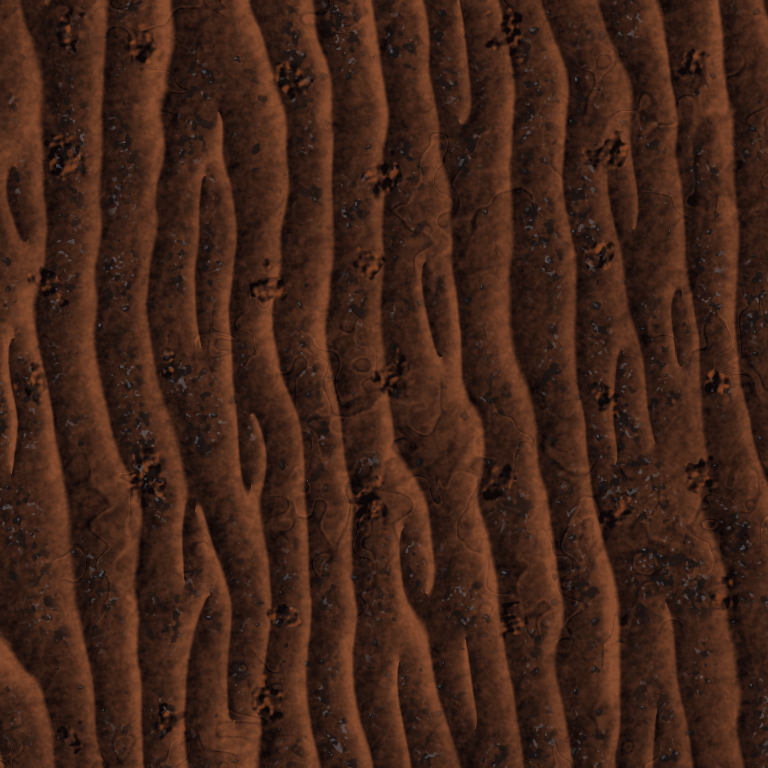
A WebGL 1 fragment shader for this texture:

```glsl
precision highp float;
uniform vec2 u_resolution;

#define RIPPLES 13.5
#define LEAN 0.11
#define FORKS 20
#define FORK_STRETCH 0.4
#define CREST_GAIN 0.74
#define SHADOW_DEPTH 0.18
#define GRAIN 0.23
#define PRINT_GRID 7.0
#define PRINT_SHARE 0.65
#define PEBBLE_GRID 34.0
#define PEBBLE_SHARE 0.2

const vec3 SHADE = vec3(0.135, 0.072, 0.053);
const vec3 SUNLIT = vec3(0.48, 0.27, 0.165);
const vec3 RUST = vec3(0.50, 0.23, 0.09);
const vec3 SOOT = vec3(0.075, 0.065, 0.065);
const vec3 SLATE = vec3(0.42, 0.43, 0.46);
const mat2 TURN = mat2(0.8, 0.6, -0.6, 0.8);

float hash(vec2 p) {
  vec3 q = fract(p.xyx * 0.1031);
  q += dot(q, q.yzx + 33.33);
  return fract((q.x + q.y) * q.z);
}

vec2 hash2(vec2 p) {
  return vec2(hash(p + 3.7), hash(p + 61.3));
}

float noise(vec2 p) {
  vec2 i = floor(p), f = fract(p);
  f = f * f * (3.0 - 2.0 * f);
  float low = mix(hash(i), hash(i + vec2(1, 0)), f.x);
  float high = mix(hash(i + vec2(0, 1)), hash(i + vec2(1, 1)), f.x);
  return mix(low, high, f.y);
}

// Two turned layers hide the lattice of the noise
float softNoise(vec2 p) {
  return 0.6 * noise(TURN * p) + 0.4 * noise(TURN * TURN * p * 1.7 + 13.0);
}

// Slope of the noise surface as seen by light from the upper left
float relief(vec2 p) {
  vec2 toShade = vec2(0.3, -0.2);
  return softNoise(p + toShade) - softNoise(p - toShade);
}

// Phase winding around a point, in turns
float winding(vec2 d) {
  return atan(d.y * FORK_STRETCH, d.x) / 6.2832;
}

// Ripple phase; pairs of opposite windings make crests split and merge
float ripplePhase(vec2 p) {
  float sway = (noise(p * vec2(4.0, 3.5)) - 0.5) * 0.06
             + (noise(p * vec2(11.0, 9.0) + 5.0) - 0.5) * 0.028
             + (noise(p * vec2(24.0, 20.0) + 9.0) - 0.5) * 0.009;
  float turns = RIPPLES * (p.x + LEAN * p.y + sway);
  for (int i = 0; i < FORKS; i++) {
    float n = float(i);
    vec2 start = fract(n * vec2(0.7549, 0.5698) + 0.31) * 1.1 - 0.1;
    float span = 0.07 + 0.16 * hash(vec2(n, 8.0));
    vec2 end = start + vec2((hash(vec2(n, 2.0)) - 0.5) * 0.06 - LEAN * span, span);
    // This sign adds a ripple between the two ends
    float side = hash(vec2(n, 5.0)) < 0.75 ? -1.0 : 1.0;
    turns += side * (winding(p - start) - winding(p - end));
  }
  return fract(turns);
}

// Ragged patches of trodden sand
float printMask(vec2 p) {
  vec2 cell = floor(p * PRINT_GRID);
  vec2 center = (cell + 0.3 + 0.4 * hash2(cell)) / PRINT_GRID;
  float radius = mix(0.014, 0.031, hash(cell + 17.0));
  float ragged = (softNoise(p * 60.0) - 0.5) * 0.045;
  float d = length((p - center) * vec2(1.1, 0.85)) + ragged;
  return smoothstep(radius, radius * 0.6, d) * step(hash(cell + 41.0), PRINT_SHARE);
}

// Small stones: x is coverage, y is the lit side
vec2 pebble(vec2 p) {
  vec2 cell = floor(p * PEBBLE_GRID);
  vec2 d = fract(p * PEBBLE_GRID) - 0.3 - 0.4 * hash2(cell);
  d += (vec2(noise(p * 160.0), noise(p * 160.0 + 9.0)) - 0.5) * 0.2;
  float radius = mix(0.06, 0.2, pow(hash(cell + 23.0), 2.0));
  float body = smoothstep(radius + 0.05, radius - 0.04, length(d));
  float glint = smoothstep(radius * 0.8, 0.0, length(d - vec2(-0.3, 0.3) * radius));
  return step(hash(cell + 77.0), PEBBLE_SHARE) * vec2(body, glint * hash(cell + 90.0));
}

void main() {
  vec2 p = gl_FragCoord.xy / u_resolution.y;
  float f = ripplePhase(p);

  // Slow rise to a narrow bright crest, then a sharp fall into shadow
  float fall = smoothstep(0.9, 1.0, f);
  float rise = 0.35 * smoothstep(0.25, 0.7, f) + 0.65 * smoothstep(0.58, 0.88, f);
  float crest = rise * (1.0 - fall);
  float shadow = fall + 1.0 - smoothstep(0.04, 0.36, f);
  float trough = smoothstep(0.02, 0.2, f) * (1.0 - smoothstep(0.55, 0.8, f));
  float strength = mix(0.6, 1.2, noise(p * vec2(10.0, 7.0) + 30.0));
  float tone = 0.21 + CREST_GAIN * strength * crest - SHADOW_DEPTH * shadow;

  // Fine grain and shallow wrinkles
  tone += GRAIN * (noise(TURN * p * 270.0) + 0.7 * noise(p * 130.0) - 0.85);
  tone += 0.22 * relief(p * 48.0) + 0.2 * relief(p * 95.0);
  tone += 0.14 * relief(p * vec2(24.0, 13.0));

  // Thin winding trails with a dark groove and a lit rim
  vec2 bent = p * vec2(36.0, 17.0) + 1.6 * noise(p * 38.0);
  float track = noise(bent) - 0.5;
  float tracked = smoothstep(0.42, 0.65, noise(p * 9.0 + 12.0));
  tone += tracked * (0.16 * smoothstep(0.09, 0.0, abs(track + 0.11))
                   - 0.2 * smoothstep(0.09, 0.0, abs(track)));

  // Trodden patches
  float trodden = printMask(p);
  float clods = relief(p * 80.0) + 0.7 * relief(p * 140.0);
  tone += trodden * (1.4 * clods - 0.08 - 0.3 * crest);
  vec3 color = mix(SHADE, SUNLIT, clamp(tone, -0.25, 1.1));
  color = mix(color, RUST, trodden * smoothstep(0.05, 0.4, clods) * 0.5);

  // Dark and pale grains gathered in the troughs
  float gathered = trough * smoothstep(0.35, 0.7, softNoise(p * 15.0 + 50.0));
  float darkGrain = smoothstep(0.54, 0.72, softNoise(p * 105.0 + 7.0));
  float paleGrain = smoothstep(0.66, 0.85, softNoise(p * 170.0 + 19.0));
  color = mix(color, SOOT, gathered * darkGrain * 0.75);
  color = mix(color, SLATE, gathered * paleGrain * 0.5);

  vec2 stone = pebble(p) * (1.0 - 0.7 * crest);
  color = mix(color, SOOT, stone.x * 0.85);
  color = mix(color, SLATE, stone.y * 0.85);

  gl_FragColor = vec4(color, 1.0);
}
```
